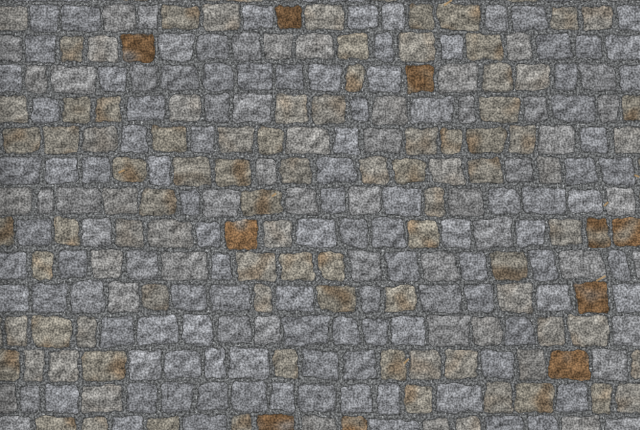
Give the GLSL for this texture, as a Shadertoy shader.

```glsl
#define COLUMNS 18.0
#define EDGE_JITTER 0.46
#define JOINT 0.0062
#define CORNER 0.0095
#define ROUGHNESS 0.0068
#define GRAIN 0.46
#define RUST_SHARE 0.035
#define TWIGS 7
#define COOL_GRANITE vec3(0.508, 0.514, 0.528)
#define WARM_GRANITE vec3(0.528, 0.510, 0.468)
#define RUST vec3(0.455, 0.355, 0.255)
#define GRIT vec3(0.392, 0.398, 0.400)

float hash(vec2 p) {
    vec3 q = fract(p.xyx * 0.1031);
    q += dot(q, q.yzx + 33.33);
    return fract((q.x + q.y) * q.z);
}

float cornerSlope(vec2 cell, vec2 offset) {
    float angle = 6.28318 * hash(cell);
    return dot(vec2(cos(angle), sin(angle)), offset);
}

// Gradient noise, roughly -0.7 to 0.7
float noise(vec2 p) {
    vec2 i = floor(p), f = p - i;
    vec2 u = f * f * f * (f * (f * 6.0 - 15.0) + 10.0);
    vec2 e = vec2(1.0, 0.0);
    float low = mix(cornerSlope(i, f), cornerSlope(i + e, f - e), u.x);
    float high = mix(cornerSlope(i + e.yx, f - e.yx), cornerSlope(i + 1.0, f - 1.0), u.x);
    return mix(low, high, u.y);
}

float roundedBox(vec2 p, vec2 halfSize, float radius) {
    vec2 q = abs(p) - halfSize + radius;
    return length(max(q, 0.0)) + min(max(q.x, q.y), 0.0) - radius;
}

// Jittered left edge of a stone, in column units
float stoneEdge(float column, float row) {
    return column + EDGE_JITTER * (hash(vec2(column + 41.0, row * 7.0 + 13.0)) - 0.5);
}

// xy: position from the stone centre, zw: its half size; id receives column and row
vec4 findStone(vec2 p, float aspect, out vec2 id) {
    float depth = 1.0 - p.y;
    float course = 14.5 * depth - 0.95 * depth * depth - 0.1;
    course += 0.13 * noise(vec2(p.x * 2.6, depth * 5.0 + 3.0));
    float rowHeight = 1.0 / (14.5 - 1.9 * depth);
    float row = floor(course);

    float count = COLUMNS + 1.5 * (1.0 - 2.0 * depth) * hash(vec2(row, 5.0));
    float pitch = aspect / count;
    float x = p.x / pitch + hash(vec2(row + 3.0, 71.0));
    float column = floor(x);
    if (x < stoneEdge(column, row)) column -= 1.0;
    else if (x >= stoneEdge(column + 1.0, row)) column += 1.0;
    float left = stoneEdge(column, row), right = stoneEdge(column + 1.0, row);

    id = vec2(column, row) + 20.0;
    vec2 local = vec2((x - 0.5 * (left + right)) * pitch, (row + 0.5 - course) * rowHeight);
    return vec4(local, 0.5 * vec2((right - left) * pitch, rowHeight));
}

vec3 stoneColor(vec2 p, vec2 local, vec2 halfSize, vec2 id, float d) {
    float tone = hash(id + 7.3), warmth = hash(id.yx + 19.7);
    vec3 color = mix(COOL_GRANITE, WARM_GRANITE, smoothstep(0.3, 1.0, warmth));
    color *= 0.94 + 0.14 * tone;

    // Ochre blotches, and a few wholly rusty stones
    float blotch = noise(p * 19.0 + id * 3.7);
    float stain = smoothstep(-0.05, 0.5, blotch) * smoothstep(0.5, 1.0, warmth) * 0.6;
    float rusty = step(1.0 - RUST_SHARE, hash(id * 1.7 + 2.9));
    stain = max(stain, rusty * smoothstep(-0.6, 0.2, blotch + 0.1));
    color = mix(color, RUST * (0.9 + 0.25 * tone), stain);

    // Chiselled relief lit from above, then sharp mineral speckle
    vec2 q = p * 46.0 + id;
    float relief = noise(q) - noise(q + vec2(-0.12, 0.28));
    float speckle = 0.35 * noise(p * 98.0) + noise(p * 206.0 + 9.0);
    float mica = smoothstep(0.2, 0.5, noise(p * 150.0 + 77.0));
    color *= 1.0 + 0.5 * relief + GRAIN * speckle + 0.1 * noise(p * 32.0);
    color *= 1.0 + 0.05 * local.y / halfSize.y - 0.2 * mica;
    return color * (1.0 - 0.15 * smoothstep(-0.005, 0.001, d));
}

vec3 jointColor(vec2 p, float d) {
    float grit = noise(p * 205.0 + 31.0) + 0.35 * noise(p * 105.0);
    float shade = mix(0.78, 1.05, smoothstep(0.0, 0.005, d));
    float pebble = smoothstep(0.28, 0.52, noise(p * 150.0 + 57.0));
    return GRIT * shade * (1.0 + 0.62 * grit) + 0.16 * pebble;
}

void mainImage(out vec4 fragColor, in vec2 fragCoord) {
    vec2 p = fragCoord / iResolution.y;
    float aspect = iResolution.x / iResolution.y;
    float blur = max(0.8 / iResolution.y, 0.0012);

    // Irregular setts with a slight taper and ragged sides
    vec2 id;
    vec4 stone = findStone(p, aspect, id);
    vec2 local = stone.xy;
    local.x *= 1.0 + 5.0 * (hash(id + 3.1) - 0.5) * local.y;
    local.y += 0.14 * (hash(id + 8.6) - 0.5) * local.x;
    vec2 halfSize = stone.zw - JOINT * (0.5 + 0.8 * vec2(hash(id + 1.4), hash(id + 5.2)));
    float d = roundedBox(local, halfSize, CORNER * (0.6 + 0.7 * hash(id + 9.1)));
    d += ROUGHNESS * (noise(p * 27.0 + id) + 0.6 * noise(p * 80.0));

    vec3 color = stoneColor(p, local, halfSize, id, d);
    color = mix(color, jointColor(p, d), smoothstep(-blur, blur, d));

    // Small straw twigs
    for (int i = 0; i < TWIGS; i++) {
        float k = float(i) + 1.0;
        vec2 q = p - vec2(aspect * hash(vec2(k, 2.0)), hash(vec2(k, 9.0)));
        float angle = 1.6 * (hash(vec2(k, 15.0)) - 0.5);
        q = mat2(cos(angle), -sin(angle), sin(angle), cos(angle)) * q;
        float twig = roundedBox(q, vec2(0.004 + 0.009 * hash(vec2(k, 23.0)), 0.0022), 0.001);
        color = mix(color, vec3(0.68, 0.56, 0.40), 0.85 * (1.0 - smoothstep(-blur, blur, twig)));
    }

    // Broad wear and a darker left border
    color *= 1.0 + 0.05 * noise(p * 3.0 + 4.0);
    color *= mix(0.86, 1.0, smoothstep(0.0, 0.06, p.x));
    fragColor = vec4(clamp(color, 0.0, 1.0), 1.0);
}
```
